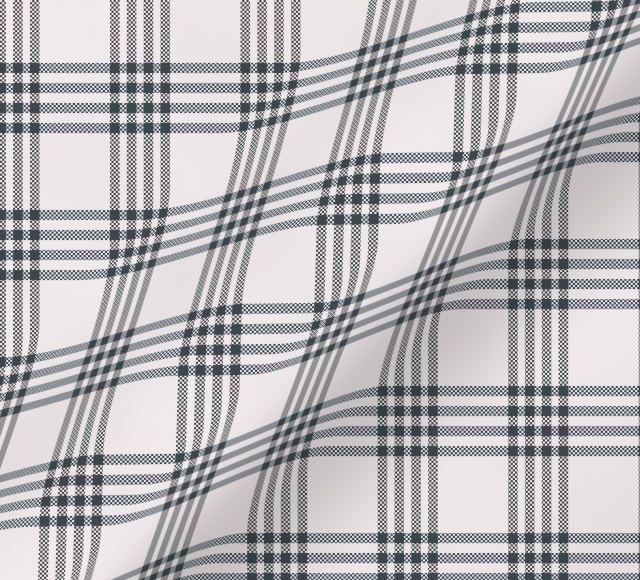
Give the GLSL for this texture, as a Shadertoy shader.

```glsl
const vec3 CLOTH = vec3(0.935, 0.908, 0.915);
const vec3 WARP_INK = vec3(0.27, 0.28, 0.29);
const vec3 WEFT_INK = vec3(0.21, 0.27, 0.31);

// Coverage of four parallel lines centred in each period
float fourLines(float x, float period, float spacing, float width) {
    float aa = 0.7 * fwidth(x);
    x = mod(x + 0.5 * period, period) - 0.5 * period;
    float line = clamp(floor(x / spacing), -2.0, 1.0) + 0.5;
    float d = abs(x - line * spacing) - 0.5 * width;
    return 1.0 - smoothstep(-aa, aa, d);
}

// Slow drift of hue and light across the cloth
float drift(vec2 p) {
    return (sin(9.0 * p.x + 2.0 * sin(7.0 * p.y))
          + sin(13.0 * p.y - 5.0 * p.x + 1.5 * sin(11.0 * p.x))) * 0.5;
}

void mainImage(out vec4 fragColor, in vec2 fragCoord) {
    vec2 p = vec2(fragCoord.x, iResolution.y - fragCoord.y) / iResolution.y;

    // Two diagonal folds, each hiding some cloth
    float across = dot(p, vec2(0.72, 0.69));
    float along = 0.5 * (p.x - p.y);
    float upperFold = smoothstep(0.43, 0.666, across);
    float lowerFold = smoothstep(0.756, 0.94, across);
    vec2 upperShift = vec2(0.098, 0.093) + vec2(-0.056, 0.026) * along;
    vec2 cloth = p + mix(upperShift * upperFold, vec2(0.2135, 0.2035), lowerFold);

    // Checked stripes, warp down and weft across
    float warpLine = fourLines(cloth.x - 0.2414, 0.225, 0.029, 0.0165);
    float weftLine = fourLines(cloth.y - 0.169, 0.2535, 0.0345, 0.0175);
    float hue = drift(3.0 * cloth);
    vec3 warp = mix(CLOTH, WARP_INK + vec3(0.035, -0.01, 0.015) * hue, warpLine);
    vec3 weft = mix(CLOTH, WEFT_INK, weftLine);

    // Interlaced threads, fading out where they are too fine to resolve
    vec2 thread = cloth * 850.0;
    vec2 rate = fwidth(thread);
    float detail = 1.0 - smoothstep(2.0, 3.2, max(rate.x, rate.y));
    float over = clamp(1.6 * sin(thread.x) * sin(thread.y), -1.0, 1.0) * detail;
    vec3 color = mix(warp, weft, 0.5 + 0.5 * over);
    color += 0.008 * over;

    // Shade beneath the folds
    float deepShade = smoothstep(0.79, 0.91, across) * (1.0 - smoothstep(0.92, 1.13, across));
    float softShade = smoothstep(0.46, 0.56, across) * (1.0 - smoothstep(0.56, 0.70, across));
    color *= 1.0 - 0.17 * deepShade - 0.03 * softShade;
    color *= 1.0 - 0.03 * smoothstep(1.0, 1.45, across) + 0.012 * drift(p);

    fragColor = vec4(clamp(color, 0.0, 1.0), 1.0);
}
```
